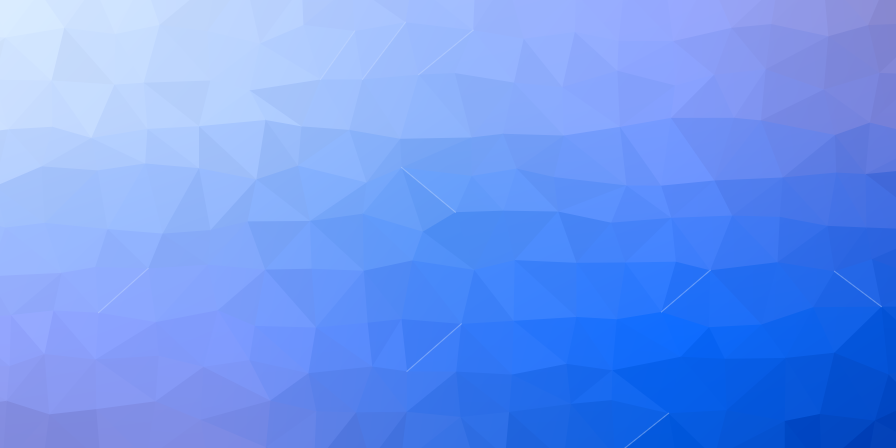
Give the GLSL for this background, as a Shadertoy shader.

```glsl
// Low-poly backdrop: jittered triangle facets over a soft white-to-blue mesh gradient.

const vec2 CELL = vec2(0.115, 0.1055);

vec2 hash2(vec2 c) {
    vec3 q = fract(c.xyx * vec3(0.1031, 0.1030, 0.0973));
    q += dot(q, q.yzx + 33.33);
    return fract((q.xx + q.yz) * q.zy);
}

// Grid corner moved by at most a quarter cell, so facets never fold over.
vec2 corner(vec2 id) {
    return CELL * (id + 0.5 * (hash2(id + 17.0) - 0.5)) + vec2(0.0, 0.0815);
}

// Five evenly spaced stops, x from 0 to 4.
vec3 ramp(float x, vec3 a, vec3 b, vec3 c, vec3 d, vec3 e) {
    vec3 col = mix(a, b, clamp(x, 0.0, 1.0));
    col = mix(col, c, clamp(x - 1.0, 0.0, 1.0));
    col = mix(col, d, clamp(x - 2.0, 0.0, 1.0));
    return mix(col, e, clamp(x - 3.0, 0.0, 1.0));
}

// Mesh gradient: five horizontal ramps blended from top to bottom.
vec3 gradient(vec2 p) {
    float x = 2.0 * p.x;
    vec3 top = ramp(x, vec3(0.85, 0.92, 1.0), vec3(0.76, 0.85, 1.0),
        vec3(0.62, 0.73, 1.0), vec3(0.59, 0.66, 1.0), vec3(0.54, 0.54, 0.82));
    vec3 upper = ramp(x, vec3(0.79, 0.87, 1.0), vec3(0.70, 0.81, 1.0),
        vec3(0.54, 0.69, 0.98), vec3(0.51, 0.62, 1.0), vec3(0.45, 0.49, 0.84));
    vec3 middle = ramp(x, vec3(0.61, 0.74, 0.99), vec3(0.53, 0.68, 0.98),
        vec3(0.32, 0.57, 0.96), vec3(0.30, 0.52, 0.99), vec3(0.20, 0.40, 0.88));
    vec3 lower = ramp(x, vec3(0.58, 0.65, 1.0), vec3(0.50, 0.61, 1.0),
        vec3(0.23, 0.49, 0.98), vec3(0.05, 0.42, 1.0), vec3(0.03, 0.34, 0.86));
    vec3 bottom = ramp(x, vec3(0.51, 0.54, 0.86), vec3(0.48, 0.53, 0.88),
        vec3(0.20, 0.43, 0.88), vec3(0.0, 0.34, 0.86), vec3(0.0, 0.24, 0.70));
    return ramp(4.0 - 4.0 * p.y, top, upper, middle, lower, bottom);
}

// Signed distance to the line a-b, negative on its left.
float side(vec2 p, vec2 a, vec2 b) {
    vec2 d = b - a;
    return dot(p - a, vec2(d.y, -d.x)) / length(d);
}

float segment(vec2 p, vec2 a, vec2 b) {
    vec2 d = b - a;
    return length(p - a - d * clamp(dot(p - a, d) / dot(d, d), 0.0, 1.0));
}

// Facet colour in rgb, antialiased coverage in alpha (rgb premultiplied).
vec4 facet(vec2 p, vec2 a, vec2 b, vec2 c, float rowY, float shade, float px) {
    float dist = max(side(p, a, b), max(side(p, b, c), side(p, c, a)));
    float cover = clamp(0.5 - dist / px, 0.0, 1.0);
    if (cover <= 0.0) return vec4(0.0);
    vec2 at = mix((a + b + c) / 3.0, p, 0.25);
    at.y = mix(at.y, rowY, 0.35);
    return vec4(gradient(at) + 0.035 * (shade - 0.5), 1.0) * cover;
}

void mainImage(out vec4 fragColor, in vec2 fragCoord) {
    float px = 1.0 / iResolution.y;
    vec2 p = fragCoord * px;
    vec2 home = floor((p - vec2(0.0, 0.0815)) / CELL);
    vec4 sum = vec4(0.0);
    float glint = 0.0;

    for (int j = -1; j <= 1; j++)
    for (int i = -1; i <= 1; i++) {
        vec2 id = home + vec2(i, j);
        vec2 a = corner(id), b = corner(id + vec2(1, 0));
        vec2 c = corner(id + vec2(1, 1)), d = corner(id + vec2(0, 1));
        float rowY = 0.25 * (a.y + b.y + c.y + d.y);

        // Split each quad along its shorter diagonal.
        if (distance(a, c) > distance(b, d)) {
            vec2 first = a;
            a = b; b = c; c = d; d = first;
        }
        vec2 shade = hash2(id + 53.0);
        sum += facet(p, a, b, c, rowY, shade.x, px);
        sum += facet(p, a, c, d, rowY, shade.y, px);

        // A few diagonals catch a thin light.
        float line = clamp(0.5 + (0.0012 - segment(p, a, c)) / px, 0.0, 1.0);
        glint = max(glint, line * step(0.965, hash2(id + 91.0).x));
    }

    vec3 col = sum.rgb / max(sum.a, 0.001);
    col = mix(col, vec3(0.80, 0.87, 1.0), 0.4 * glint);
    fragColor = vec4(clamp(col, 0.0, 1.0), 1.0);
}
```
